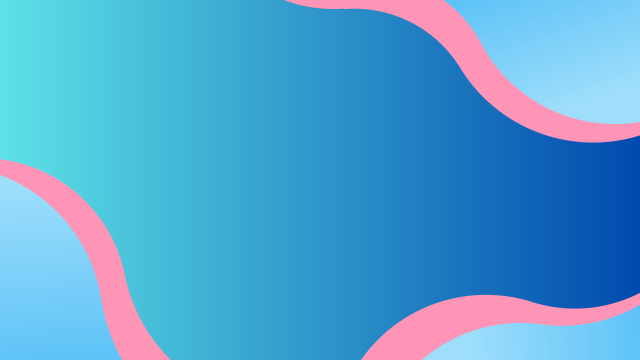
This background is drawn by a Shadertoy shader. Its source:

```glsl
const vec3 AQUA = vec3(0.365, 0.885, 0.905);
const vec3 NAVY = vec3(0.0, 0.29, 0.68);
const vec3 PINK = vec3(0.995, 0.582, 0.714);
const vec3 SKY_DEEP = vec3(0.37, 0.765, 0.97);
const vec3 SKY_PALE = vec3(0.62, 0.87, 0.985);

// Crest that ends the upper ribbon on its left side
const vec2 CREST_CENTER = vec2(0.926, 1.366);
const float CREST_RADIUS = 0.391;
const float CREST_JOIN = 0.956;

// Signed distance to an S-shaped edge: a solid disc flowing into a tangent hollow disc
float waveEdge(vec2 p, vec2 solid, float radius, vec2 hollow) {
    vec2 span = hollow - solid;
    float gap = length(span);
    vec2 axis = span / gap;
    vec2 q = p - solid;
    float bulge = length(q) - radius;
    float hollowRadius = gap - radius;
    float bay = max(hollowRadius - length(p - hollow), dot(p - hollow, axis));
    return axis.x * q.y - axis.y * q.x > 0.0 ? bulge : bay;
}

float coverage(float d) {
    return clamp(0.5 - d * iResolution.y, 0.0, 1.0);
}

// Sky gradient running from a deep point to a pale point
vec3 sky(vec2 p, vec2 deep, vec2 pale) {
    vec2 run = pale - deep;
    float t = clamp(dot(p - deep, run) / dot(run, run), 0.0, 1.0);
    return mix(SKY_DEEP, SKY_PALE, t);
}

void mainImage(out vec4 fragColor, in vec2 fragCoord) {
    vec2 p = fragCoord / iResolution.y;
    vec3 color = mix(AQUA, NAVY, fragCoord.x / iResolution.x);

    // Pink ribbons
    float upper = waveEdge(p, vec2(1.648, 1.037), 0.433, vec2(0.984, 0.630));
    if (p.x < CREST_JOIN) upper = length(p - CREST_CENTER) - CREST_RADIUS;
    float left = waveEdge(p, vec2(-0.051, 0.155), 0.406, vec2(0.801, 0.329));
    float lower = waveEdge(p, vec2(1.350, -0.243), 0.424, vec2(1.597, 0.537));
    color = mix(color, PINK, coverage(min(upper, min(left, lower))));

    // Sky corners inside the ribbons
    float upperSky = waveEdge(p, vec2(1.708, 1.076), 0.4206, vec2(1.028, 0.718));
    float leftSky = waveEdge(p, vec2(-0.154, 0.102), 0.440, vec2(0.806, 0.255));
    float lowerSky = waveEdge(p, vec2(1.447, -0.316), 0.419, vec2(1.5625, 0.517));
    color = mix(color, sky(p, vec2(1.35, 1.02), vec2(1.47, 0.66)), coverage(upperSky));
    color = mix(color, sky(p, vec2(0.15, 0.0), vec2(0.12, 0.50)), coverage(leftSky));
    color = mix(color, sky(p, vec2(1.78, 0.07), vec2(1.30, 0.05)), coverage(lowerSky));

    fragColor = vec4(color, 1.0);
}
```
